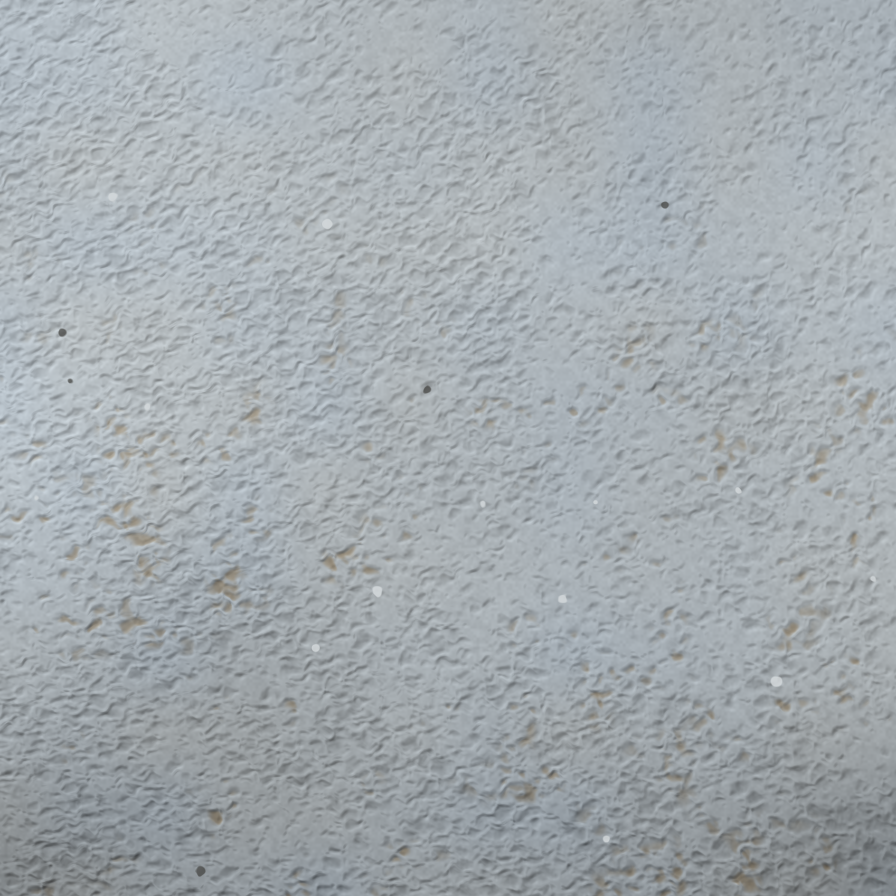
Reproduce this texture procedurally as a WebGL 1 fragment shader.

```glsl
precision highp float;
// Rough painted plaster: pale blue-grey wall covered in small slanted pits.
// Cellular pits form a depth field that is lit from the upper left, over a
// soft light falloff, with rusty stains, fine grain and a few paint specks.
uniform vec2 u_resolution;

const vec3 PAINT_TINT = vec3(0.960, 1.004, 1.034);
const vec3 STAIN_TINT = vec3(1.050, 0.990, 0.880);
const vec2 TO_LIGHT = vec2(-0.50, 0.86);

vec2 hash2(vec2 p) {
  vec3 q = fract(p.xyx * vec3(0.1031, 0.1030, 0.0973));
  q += dot(q, q.yzx + 33.33);
  return fract((q.xx + q.yz) * q.zy);
}

// Smooth lattice noise, two independent channels in 0..1.
vec2 noise2(vec2 p) {
  vec2 cell = floor(p);
  vec2 f = fract(p);
  f = f * f * (3.0 - 2.0 * f);
  vec2 low = mix(hash2(cell), hash2(cell + vec2(1.0, 0.0)), f.x);
  vec2 high = mix(hash2(cell + vec2(0.0, 1.0)), hash2(cell + 1.0), f.x);
  return mix(low, high, f.y);
}

// Sum of round dents, one per cell; density sets how many cells are dented.
float cellPits(vec2 p, float density) {
  vec2 cell = floor(p);
  float depth = 0.0;
  for (int j = -1; j <= 1; j++) {
    for (int i = -1; i <= 1; i++) {
      vec2 id = cell + vec2(float(i), float(j));
      vec2 center = id + 0.15 + 0.7 * hash2(id);
      vec2 kind = hash2(id + 71.0);
      float radius = mix(0.45, 0.95, kind.y);
      float dent = smoothstep(radius, 0.1 * radius, length(p - center));
      depth += dent * smoothstep(-0.12, 0.12, density - kind.x) * (0.5 + 0.5 * kind.y);
    }
  }
  return depth;
}

// Pit coordinates: strokes rise to the right, flatter near the bottom.
vec2 slant(vec2 p) {
  float slope = mix(0.25, 0.65, p.y);
  return vec2(p.x + 0.45 * p.y, p.y - slope * (p.x - 0.5));
}

float pitDepth(vec2 p, float density) {
  vec2 warped = p + 0.007 * (noise2(p * 95.0) - 0.5);
  vec2 q = slant(warped) + 2.0;
  float coarse = cellPits(q * vec2(66.0, 106.0), density);
  float fine = cellPits(q * vec2(118.0, 170.0) + 37.0, density + 0.08);
  float depth = coarse + 0.45 * fine;
  return depth / (1.0 + 0.35 * depth);
}

// Broad brightness of the wall: dim floor and corners, bright left side.
float wallLight(vec2 p) {
  float light = mix(0.605, 0.715, smoothstep(-0.05, 0.55, p.y));
  light += 0.035 * smoothstep(0.45, 0.0, p.x) * smoothstep(0.2, 0.6, p.y);
  light -= 0.035 * smoothstep(0.7, 1.0, p.y) * smoothstep(0.1, 0.6, p.x);
  float corner = smoothstep(0.25, 0.5, abs(p.x - 0.5)) * smoothstep(0.25, 0.0, p.y);
  return light - 0.07 * corner + 0.04 * (noise2(p * 4.0 + 9.0).x - 0.5);
}

// Sparse dots: x is the white coverage, y the dark coverage.
vec2 specks(vec2 p, float count, float pixel) {
  vec2 id = floor(p * count);
  vec2 kind = hash2(id + 19.0);
  vec2 center = (id + 0.2 + 0.6 * hash2(id + 5.0)) / count;
  float radius = mix(0.002, 0.0055, kind.y);
  float wobble = 0.003 * (noise2(p * 180.0).x - 0.5);
  float d = length(p - center) + wobble;
  float dot_ = 1.0 - smoothstep(radius - pixel, radius + pixel, d);
  return dot_ * vec2(step(kind.x, 0.13), step(0.93, kind.x));
}

void main() {
  vec2 p = gl_FragCoord.xy / u_resolution;
  float pixel = 1.0 / u_resolution.y;

  // Pits gather in patches and thicken toward the bottom.
  float patches = 0.45 * noise2(p * 6.0 + 3.0).x + 0.55 * noise2(p * 21.0).y;
  float density = clamp(0.42 + 1.1 * (patches - 0.5) + 0.16 * (0.5 - p.y), 0.06, 0.85);

  // Relief: walls facing away from the light darken, the others catch it.
  vec2 reach = TO_LIGHT * 0.0017;
  float below = pitDepth(p - reach, density);
  float above = pitDepth(p + reach, density);
  float relief = below - above;
  float depth = 0.5 * (below + above);
  float strength = mix(1.15, 0.8, p.y);
  float shade = -0.25 * max(relief, 0.0) + 0.13 * max(-relief, 0.0);
  shade -= 0.065 * depth;

  float grain = noise2(p * 300.0 + 50.0).x + noise2(p * 140.0).y - 1.0;
  float tone = wallLight(p) + strength * shade + 0.035 * grain;

  // Rust settles in some deep pits, mostly in the lower half.
  float stain = smoothstep(0.55, 0.85, noise2(p * 24.0 + 80.0).x);
  stain *= smoothstep(0.3, 0.9, depth) * smoothstep(0.9, 0.4, p.y);
  vec3 color = tone * mix(PAINT_TINT, STAIN_TINT, stain);
  color *= 1.0 - 0.14 * stain;
  color += 0.025 * (noise2(p * 11.0 + 30.0).y - 0.5) * vec3(-0.6, 0.0, 0.8);

  vec2 dots = specks(p, 10.0, pixel);
  color = mix(color, vec3(0.83, 0.85, 0.86), 0.85 * dots.x);
  color = mix(color, vec3(0.27, 0.27, 0.26), 0.75 * dots.y);
  gl_FragColor = vec4(clamp(color, 0.0, 1.0), 1.0);
}
```
